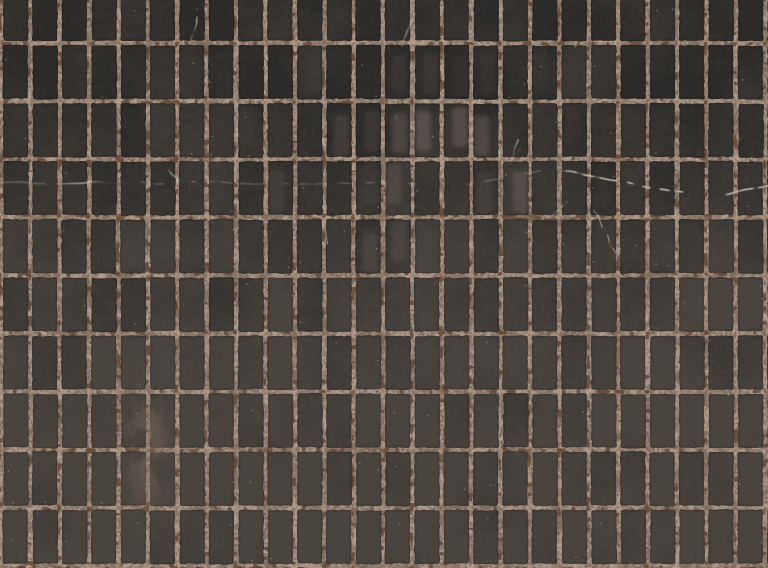
Reproduce this texture procedurally as a WebGL 1 fragment shader.

```glsl
precision highp float;

uniform vec2 u_resolution;

// Layout, measured in tile pitches across
const vec2 SPAN = vec2(26.12, 19.32);
const vec2 TILE = vec2(1.0, 1.976);
const vec2 ORIGIN = vec2(0.03, 0.07);
const float JOINT = 0.145;
const float CORNER = 0.06;
const float JITTER = 0.035;
const float ROUGHNESS = 0.035;

// Wear, placed in fractions of the canvas
const vec2 GLARE_CENTER = vec2(0.55, 0.69);
const vec2 GLARE_SIZE = vec2(0.18, 0.15);
const vec2 STAIN_CENTER = vec2(0.19, 0.22);
const vec2 STAIN_SIZE = vec2(0.026, 0.10);
const float SCRATCH_HEIGHT = 0.678;
const int MARKS = 8;

const vec3 GLAZE_DARK = vec3(0.19, 0.182, 0.172);
const vec3 GLAZE_LIGHT = vec3(0.275, 0.255, 0.235);
const vec3 GLARE = vec3(0.40, 0.36, 0.34);
const vec3 GROUT_DARK = vec3(0.49, 0.42, 0.37);
const vec3 GROUT_LIGHT = vec3(0.69, 0.61, 0.55);
const vec3 RUST = vec3(0.37, 0.26, 0.20);
const vec3 CHALK = vec3(0.76, 0.73, 0.69);

float hash(vec2 p) {
  vec3 a = fract(p.xyx * 0.1031);
  a += dot(a, a.yzx + 33.33);
  return fract((a.x + a.y) * a.z);
}

float noise(vec2 p) {
  vec2 i = floor(p), f = fract(p);
  f = f * f * (3.0 - 2.0 * f);
  return mix(mix(hash(i), hash(i + vec2(1, 0)), f.x),
             mix(hash(i + vec2(0, 1)), hash(i + vec2(1, 1)), f.x), f.y);
}

float fbm(vec2 p) {
  float sum = 0.0, weight = 0.5;
  for (int i = 0; i < 4; i++) {
    sum += weight * noise(p);
    p = p * 2.03 + 17.0;
    weight *= 0.5;
  }
  return sum / 0.9375;
}

float roundBox(vec2 p, vec2 halfSize, float radius) {
  vec2 d = abs(p) - halfSize + radius;
  return length(max(d, 0.0)) + min(max(d.x, d.y), 0.0) - radius;
}

float segment(vec2 p, vec2 a, vec2 b) {
  vec2 ab = b - a;
  return length(p - a - ab * clamp(dot(p - a, ab) / dot(ab, ab), 0.0, 1.0));
}

// Gaussian falloff around the origin
float blob(vec2 p) { return exp(-dot(p, p)); }

vec3 glazeColor(vec2 uv, vec2 q, vec2 id, vec2 local, float edge) {
  float tone = smoothstep(0.85, 0.30, uv.y) + 0.5 * (hash(id + 5.0) - 0.5);
  tone += 0.9 * (fbm(q * 0.55) - 0.5) + 0.3 * (noise(q * 11.0) - 0.5);
  vec3 color = mix(GLAZE_DARK, GLAZE_LIGHT, clamp(tone + 0.08, -0.2, 1.15));
  color *= mix(0.84, 1.0, smoothstep(0.0, 0.09, -edge));

  // Soft reflection, present on some tiles of the glossy area
  vec2 center = (ORIGIN + (id + 0.5) * TILE) / SPAN;
  float amount = blob((center - GLARE_CENTER) / GLARE_SIZE);
  amount *= smoothstep(0.3, 0.9, hash(id + 41.0));
  vec2 shift = vec2(hash(id + 7.0) - 0.5, hash(id + 9.0) - 0.5) * vec2(0.3, 0.4);
  float sheen = smoothstep(0.12, -0.16, roundBox(local - shift, vec2(0.27, 0.70), 0.2));
  return mix(color, GLARE, amount * sheen * 0.85);
}

vec3 groutColor(vec2 q, vec2 grid) {
  float grain = 0.5 * fbm(q * 2.0) + 0.5 * noise(q * 13.0);
  vec3 color = mix(GROUT_DARK, GROUT_LIGHT, smoothstep(0.22, 0.82, grain));
  // Every fourth horizontal joint is rustier
  float line = floor(grid.y + 0.5);
  float rusty = step(abs(grid.y - line), 0.06) * step(abs(mod(line, 4.0) - 2.0), 0.1);
  float spots = smoothstep(0.66 - 0.17 * rusty, 0.86, noise(q * 6.0 + 31.0));
  return mix(color, RUST, spots * 0.8);
}

float chalkMask(vec2 uv, vec2 q, float px) {
  // Broken scratch running across the wall
  float sag = 0.02 * cos((uv.x - 0.72) * 16.0) * smoothstep(0.5, 0.7, uv.x);
  float offset = abs(uv.y - SCRATCH_HEIGHT - sag - 0.006 * (noise(q * 1.5) - 0.5)) * SPAN.y;
  float strength = 0.25 + 0.6 * smoothstep(0.70, 0.76, uv.x)
                 + 0.4 * smoothstep(0.06, 0.0, abs(uv.x - 0.12));
  float mask = smoothstep(0.03 + px, 0.0, offset) * strength
             * smoothstep(0.4, 0.65, noise(q * vec2(3.5, 0.5)));

  // Short scattered scuffs, mostly in the upper half
  for (int i = 0; i < MARKS; i++) {
    float k = float(i);
    vec2 start = vec2(hash(vec2(k, 3.0)), 1.0 - 0.65 * hash(vec2(k, 19.0))) * SPAN;
    vec2 reach = vec2(hash(vec2(k, 27.0)) - 0.5, -0.4 - 0.8 * hash(vec2(k, 35.0)));
    float d = segment(q + 0.12 * (noise(q * 4.0) - 0.5), start, start + reach);
    mask = max(mask, 0.7 * smoothstep(0.025 + px, 0.0, d) * noise(q * 5.0 + k));
  }

  // Tiny chips
  vec2 cell = floor(q * 1.6);
  vec2 chip = fract(q * 1.6) - 0.25 - 0.5 * vec2(hash(cell + 61.0), hash(cell + 73.0));
  return max(mask, 0.45 * step(0.9, hash(cell + 83.0)) * smoothstep(0.04 + px, 0.0, length(chip)));
}

void main() {
  vec2 uv = gl_FragCoord.xy / u_resolution;
  vec2 q = uv * SPAN;
  float px = SPAN.y / u_resolution.y;

  // Slightly misplaced tiles with uneven edges
  vec2 grid = (q - ORIGIN) / TILE;
  vec2 id = floor(grid);
  vec2 local = (fract(grid) - 0.5) * TILE;
  local -= JITTER * (vec2(hash(id), hash(id + 23.0)) - 0.5);
  float edge = roundBox(local, 0.5 * (TILE - JOINT), CORNER) + ROUGHNESS * (noise(q * 7.0) - 0.5);
  float tile = 1.0 - smoothstep(-0.6 * px, 0.6 * px, edge);
  vec3 color = mix(groutColor(q, grid), glazeColor(uv, q, id, local, edge), tile);

  // Mortar smear and chalky wear
  float smear = blob((uv - STAIN_CENTER) / STAIN_SIZE) * smoothstep(0.3, 0.7, fbm(q * vec2(2.5, 1.2)));
  color = mix(color, GROUT_DARK, 0.6 * smear);
  color = mix(color, CHALK, chalkMask(uv, q, px));
  gl_FragColor = vec4(color, 1.0);
}
```
